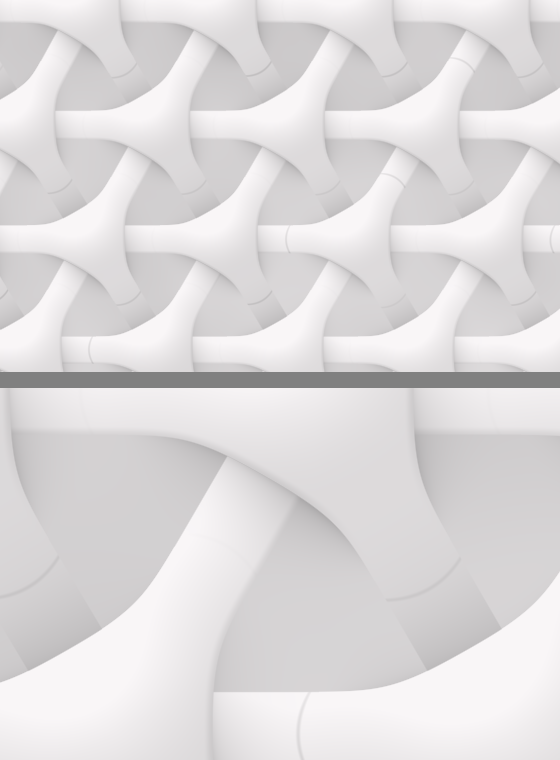
Top: the whole. Bottom: its middle third, enlarged.
Reproduce this pattern procedurally as a Shadertoy shader.

```glsl
// Woven screen of smooth white tripods on a triangular lattice. Each node sends
// three flared arms that dive beneath its neighbours; a soft blend of segment
// distances gives both the outline and the rounded shading.

const float PI = 3.14159265;
const float ROOT3 = 1.7320508;
const float SPACING = 0.2385;              // node distance / canvas width
const vec2  NODE_OFFSET = vec2(0.0205, 0.1077);
const float PERSPECTIVE = 0.07;            // widening towards the top
const float ROW_STRETCH = 1.015;
const float ARM_HALF_WIDTH = 0.107;        // lattice units from here on
const float ARM_LENGTH = 0.85;
const float FLARE = 29.0;                  // lower melts the arms together more
const float SEAM_POSITION = 0.56;
const float SEAM_WIDTH = 0.006;
const vec2  LIGHT = vec2(-0.5, 0.866);
const vec3  TINT = vec3(1.0, 0.988, 0.993);
const float BODY_TONE = 0.915;
const float VOID_TONE = 0.825;

float hash(vec2 p) {
    return fract(sin(dot(p, vec2(127.1, 311.7))) * 43758.5453);
}

float noise(vec2 p) {
    vec2 i = floor(p), f = fract(p);
    f = f * f * (3.0 - 2.0 * f);
    return mix(mix(hash(i), hash(i + vec2(1, 0)), f.x),
               mix(hash(i + vec2(0, 1)), hash(i + vec2(1, 1)), f.x), f.y);
}

// Returns signed distance in x and surface tone in y.
vec2 tripod(vec2 p, vec2 id, float pixel) {
    float field = 0.0, reach = 0.0, seam = 0.0;
    vec2 side = vec2(0), slope = vec2(0);
    for (int i = 0; i < 3; i++) {
        float angle = PI * (1.0 - float(i) * 2.0 / 3.0);
        vec2 dir = vec2(cos(angle), sin(angle));
        float along = dot(p, dir);
        float t = clamp(along, 0.0, ARM_LENGTH);
        vec2 offset = p - dir * t;
        float weight = exp(-FLARE * dot(offset, offset));
        field += weight;
        side += weight * offset;
        slope += weight * dir * t;
        reach += weight * t;

        // Joint lines: usual on the descending arm, occasional on the others
        float chance = hash(id + float(i) * 7.3);
        float strength = i == 2 ? 0.35 + 0.65 * chance : 0.08 + 0.8 * step(0.8, chance);
        float bow = 2.5 * dot(offset, offset) + 0.04 * (chance - 0.5);
        float gap = abs(along - SEAM_POSITION + bow);
        seam += weight * strength * (1.0 - smoothstep(0.0, SEAM_WIDTH + pixel, gap));
    }
    side /= field;
    slope /= field;
    reach /= field;
    seam /= field;

    float level = -log(field) / FLARE - ARM_HALF_WIDTH * ARM_HALF_WIDTH;
    float dist = level / (2.0 * max(length(side), 0.02));

    // Rounded lighting, dim arm tips and a darker lower rim
    vec2 bulge = side / ARM_HALF_WIDTH;
    float facing = dot(bulge, LIGHT);
    float tone = BODY_TONE + 0.05 * facing + 0.13 * dot(slope, LIGHT);
    tone += 0.035 * exp(-18.0 * dot(p - 0.12 * LIGHT, p - 0.12 * LIGHT));
    tone -= 0.05 * smoothstep(0.5, 0.85, reach);
    tone -= 0.07 * smoothstep(-0.025, 0.0, dist) * max(-facing, 0.0);
    tone -= 0.09 * seam;
    tone += 0.016 * (hash(id + 3.7) - 0.5);
    return vec2(dist, clamp(tone, 0.7, 0.975));
}

void mainImage(out vec4 fragColor, in vec2 fragCoord) {
    // Canvas to lattice space
    vec2 p = (fragCoord - 0.5 * iResolution.xy) / iResolution.x;
    float height = p.y;
    p /= 1.0 + PERSPECTIVE * p.y;
    p = (p - NODE_OFFSET) * vec2(1.0, ROW_STRETCH) / SPACING;
    float pixel = 1.0 / (iResolution.x * SPACING);
    vec2 cell = floor(vec2(p.x - p.y / ROOT3, p.y * 2.0 / ROOT3));

    // Hazy backing wall, paler towards the bottom
    float tone = VOID_TONE + 0.05 * (noise(p * 1.7) - 0.5) - 0.05 * height;

    // Whole arms first, then the raised inner halves over them
    for (int layer = 0; layer < 2; layer++)
    for (int j = -1; j <= 2; j++)
    for (int i = -1; i <= 2; i++) {
        vec2 id = cell + vec2(i, j);
        vec2 local = p - vec2(id.x + 0.5 * id.y, id.y * 0.5 * ROOT3);
        float radius = length(local);
        if (radius > (layer == 0 ? 1.05 : 0.5)) continue;
        vec2 shape = tripod(local, id, pixel);
        if (layer == 1) {
            // Contact shadow, deepest below each body
            float below = 0.5 - 0.5 * local.y / max(radius, 0.01);
            float gap = max(shape.x, 0.0);
            float shadow = 0.12 * exp(-gap / 0.07) + 0.07 * exp(-gap / 0.012);
            tone *= 1.0 - shadow * mix(0.15, 1.0, below) * (1.0 - smoothstep(0.28, 0.5, radius));
        }
        float cover = clamp(0.5 - shape.x / (1.4 * pixel), 0.0, 1.0);
        tone = mix(tone, shape.y, cover);
    }

    fragColor = vec4(tone * TINT, 1.0);
}
```
